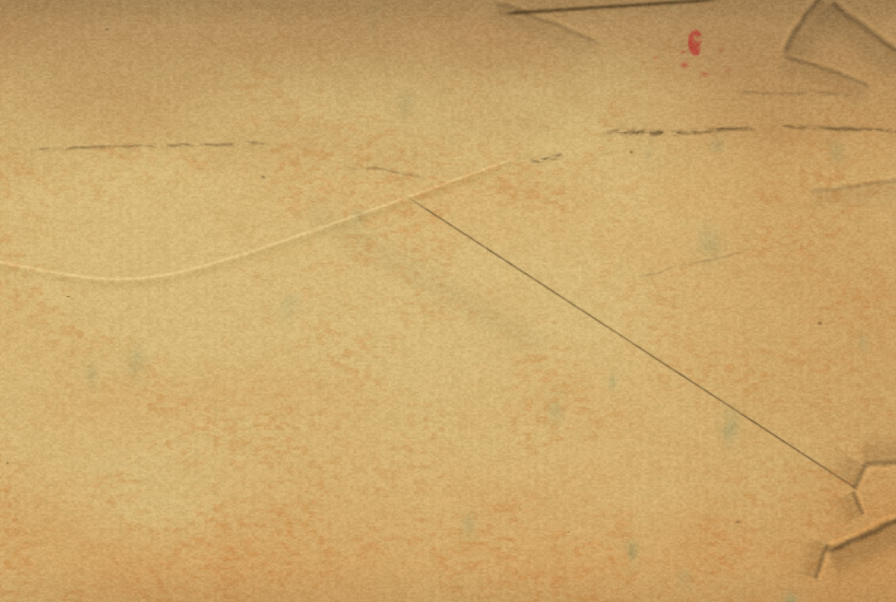
Give the GLSL for this texture, as a WebGL 1 fragment shader.

```glsl
precision highp float;
uniform vec2 u_resolution;

const vec3 PALE = vec3(0.838, 0.722, 0.478);
const vec3 ORANGE = vec3(0.800, 0.585, 0.335);
const vec3 BROWN = vec3(0.672, 0.530, 0.345);
const vec3 INK = vec3(0.34, 0.26, 0.15);
const vec3 TEAL = vec3(0.52, 0.58, 0.42);
const vec3 RED = vec3(0.70, 0.24, 0.20);
const float GRAIN = 0.050;
const float FLECKS = 0.34;
const float LAID_LINES = 0.005;
const float FOLD_DEPTH = 0.20;

float hash(vec2 p) {
  vec3 q = fract(vec3(p.xyx) * 0.1031);
  q += dot(q, q.yzx + 33.33);
  return fract((q.x + q.y) * q.z);
}

float noise(vec2 p) {
  vec2 i = floor(p), f = fract(p);
  f = f * f * (3.0 - 2.0 * f);
  return mix(mix(hash(i), hash(i + vec2(1, 0)), f.x),
             mix(hash(i + vec2(0, 1)), hash(i + vec2(1, 1)), f.x), f.y);
}

float fbm(vec2 p) {
  float sum = 0.0, amp = 0.5;
  for (int i = 0; i < 5; i++) {
    sum += amp * noise(p);
    p = mat2(1.6, 1.2, -1.2, 1.6) * p + 17.3;
    amp *= 0.5;
  }
  return sum;
}

float bell(float x) { return exp(-x * x); }

// x: signed distance from the line, y: fade at both ends
vec2 along(vec2 p, vec2 a, vec2 b) {
  vec2 d = b - a, q = p - a;
  float len = length(d), t = dot(q, d) / (len * len);
  float ends = smoothstep(-0.02, 0.08, t) * smoothstep(1.02, 0.90, t);
  return vec2((d.x * q.y - d.y * q.x) / len, ends);
}

float stroke(vec2 p, vec2 a, vec2 b, float width) {
  vec2 s = along(p, a, b);
  return s.y * bell(s.x / width);
}

// Raised paper edge: lit on its left side, shaded on its right
float fold(vec2 p, vec2 a, vec2 b, float width) {
  vec2 s = along(p, a, b);
  return s.y * (0.4 * bell(s.x / width - 1.2) - bell(s.x / width + 0.6)
         - 0.45 * bell(s.x / (5.0 * width) + 0.8));
}

// Soft spots, at most one in each grid cell
float scatter(vec2 p, float cell, vec2 radius, float chance, float seed) {
  vec2 home = floor(p / cell);
  float sum = 0.0;
  for (int j = -1; j <= 1; j++)
    for (int i = -1; i <= 1; i++) {
      vec2 id = home + vec2(i, j), key = id + seed;
      vec2 centre = (id + vec2(hash(key + 3.1), hash(key + 7.7))) * cell;
      vec2 d = (p - centre) / (radius * mix(0.5, 1.3, hash(key + 11.3)));
      sum += step(hash(key), chance) * exp(-dot(d, d));
    }
  return min(sum, 1.0);
}

void main() {
  vec2 p = gl_FragCoord.xy / u_resolution.y;
  float fine = 0.45 / u_resolution.y;
  float cloud = fbm(p * vec2(4.0, 6.0));
  vec2 wobble = p + 0.012 * (vec2(fbm(p * 22.0), fbm(p * 22.0 + 40.0)) - 0.5);

  // Aged paper: warm right and lower edges, dim top
  float right = smoothstep(0.95, 1.5, p.x);
  float low = smoothstep(0.30, 0.0, p.y);
  float warm = 0.48 * right + 0.55 * low + 0.22 * smoothstep(0.6, 0.9, p.y);
  warm += 0.75 * (cloud - 0.50);
  float fleck = smoothstep(0.42, 0.76, fbm(p * vec2(75.0, 125.0)));
  warm += FLECKS * fleck * (0.35 + smoothstep(0.35, 0.65, fbm(p * 10.0 + 5.0)));
  vec3 col = mix(PALE, ORANGE, clamp(warm, 0.0, 1.0));
  float dim = smoothstep(0.67, 1.02, p.y + 0.16 * (cloud - 0.45));
  dim = 0.80 * dim + 0.18 * right + 0.22 * smoothstep(0.07, 0.0, p.y);
  col = mix(col, BROWN, clamp(dim, 0.0, 1.0));
  col *= 1.0 - 0.07 * smoothstep(0.95, 1.0, p.y);
  col *= 1.0 - 0.035 * stroke(p, vec2(0.50, 0.66), vec2(0.92, 0.41), 0.025);

  // Stains and specks
  float corner = smoothstep(0.6, 1.45, p.x) * smoothstep(0.5, 0.1, p.y);
  float teal = scatter(wobble, 0.10, vec2(0.013, 0.022), 0.12 + 0.5 * corner, 2.0);
  col = mix(col, TEAL, teal * (0.22 + 0.45 * corner) * smoothstep(0.2, 0.6, fbm(p * 30.0)));
  col = mix(col, INK, 0.45 * scatter(wobble, 0.25, vec2(0.004, 0.0025), 0.25, 9.0));
  float redZone = bell(length((p - vec2(1.13, 0.88)) / vec2(0.07, 0.08)));
  float red = 0.7 * redZone * scatter(wobble, 0.035, vec2(0.006, 0.004), 0.3, 5.0);
  float blot = length((wobble - vec2(1.154, 0.928)) / vec2(0.012, 0.022));
  red = max(red, smoothstep(1.15, 0.75, blot));
  col = mix(col, RED, 0.8 * red * smoothstep(0.15, 0.55, fbm(p * 95.0)));

  // Flap edge and the straight seam
  float u = p.x - 0.223;
  float flap = (p.y - 0.5 - 0.06 * u - 0.31 * sqrt(u * u + 0.0144)) * 0.95;
  float reach = smoothstep(0.88, 0.80, p.x);
  col += reach * (0.065 * bell(flap / (0.0018 + fine)) - 0.035 * bell(flap / 0.007 + 1.2));
  float seam = stroke(p, vec2(0.672, 0.676), vec2(1.44, 0.177), 0.0011 + fine);
  col = mix(col, INK, seam * mix(0.35, 0.62, noise(p * 60.0)));

  // Rubbed dark creases, broken up by the paper tooth
  float rub = stroke(wobble, vec2(1.00, 0.776), vec2(1.26, 0.786), 0.0040);
  rub += 0.8 * stroke(wobble, vec2(1.28, 0.788), vec2(1.53, 0.785), 0.0035);
  rub += 0.35 * stroke(wobble, vec2(1.22, 0.848), vec2(1.42, 0.842), 0.0035);
  rub += 0.55 * stroke(wobble, vec2(0.04, 0.752), vec2(0.47, 0.761), 0.0028);
  rub += 0.35 * stroke(wobble, vec2(0.57, 0.725), vec2(0.71, 0.705), 0.0030);
  rub += 0.9 * stroke(wobble, vec2(0.86, 0.733), vec2(0.935, 0.740), 0.0040);
  rub += 0.25 * stroke(wobble, vec2(1.06, 0.540), vec2(1.25, 0.585), 0.0025);
  rub *= smoothstep(0.22, 0.62, fbm(p * vec2(55.0, 130.0)));
  rub += 1.2 * stroke(p, vec2(0.83, 0.977), vec2(1.20, 1.001), 0.0035);
  col = mix(col, INK, 0.65 * min(rub, 1.2));

  // Crumpled corners
  float relief = fold(wobble, vec2(1.30, 0.912), vec2(1.36, 1.01), 0.005);
  relief += 0.7 * fold(wobble, vec2(1.30, 0.912), vec2(1.45, 0.855), 0.004);
  relief += fold(wobble, vec2(1.38, 1.00), vec2(1.51, 0.90), 0.005);
  relief += 0.5 * fold(wobble, vec2(1.34, 0.685), vec2(1.52, 0.705), 0.004);
  relief += fold(wobble, vec2(1.44, 0.226), vec2(1.416, 0.187), 0.005);
  relief += fold(wobble, vec2(1.53, 0.23), vec2(1.43, 0.226), 0.005);
  relief += fold(wobble, vec2(1.416, 0.187), vec2(1.436, 0.144), 0.004);
  relief += 1.5 * fold(wobble, vec2(1.37, 0.085), vec2(1.52, 0.15), 0.005);
  relief += fold(wobble, vec2(1.377, 0.095), vec2(1.356, 0.035), 0.004);
  relief += 0.6 * fold(wobble, vec2(0.82, 1.0), vec2(1.0, 0.93), 0.004);
  col *= 1.0 + FOLD_DEPTH * relief;

  // Fibres, grain and faint laid lines
  float grain = noise(p * vec2(190.0, 290.0)) + 0.8 * noise(p * 400.0) - 0.9;
  col += GRAIN * grain + LAID_LINES * sin(p.x * 400.0) * noise(p * 14.0);
  gl_FragColor = vec4(clamp(col, 0.0, 1.0), 1.0);
}
```
